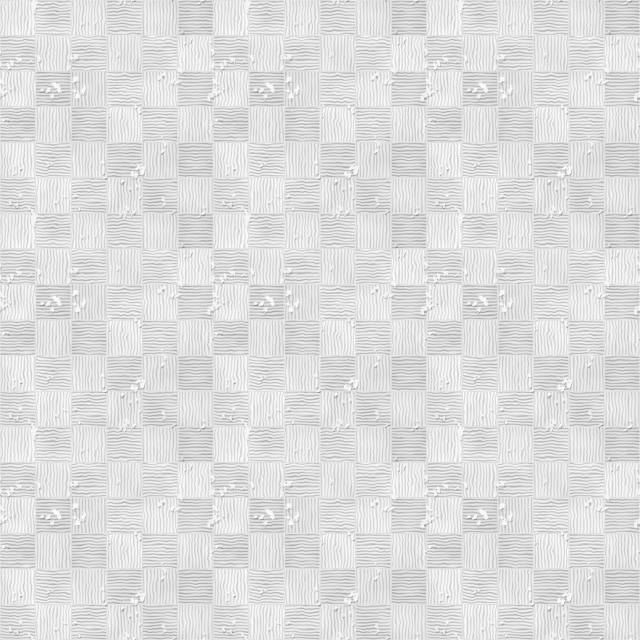
Give the GLSL for this pattern, as a WebGL 1 fragment shader.

```glsl
precision highp float;
// White plaster basket weave: square cells of finely combed ribs, alternately
// horizontal and vertical, with small pale chips scattered in loose trails.
// Cell ids and noise wrap every REPEAT cells, so the wear tiles seamlessly.

uniform vec2 u_resolution;

#define CELLS 18.0        // cells across the canvas
#define REPEAT 6.0        // cells in one repeat of the wear
#define RIBS 11.0         // ribs in one cell
#define WOBBLE 0.55       // sideways wander of ribs, in rib widths
#define ROW_TONES vec2(0.925, 0.725)  // crest and groove, horizontal cells
#define COL_TONES vec2(0.945, 0.805)  // crest and groove, vertical cells
#define SEAM 0.016        // half width of the cell border
#define CELL_VARIETY 0.055  // tone range between cells
#define CLOUD 0.05        // tone range of soft stains
#define FLAKE_RATE 0.8    // share of cells that carry flakes
#define FLAKE_TONE 0.975
#define SHADOW 0.2        // depth of flake shadows

const float TAU = 6.2831853;

float hash(vec2 p) {
  return fract(sin(dot(p, vec2(127.1, 311.7))) * 43758.5453);
}

// Value noise that wraps with the repeat; scale is lattice steps per cell.
float noise(vec2 p, vec2 scale) {
  p *= scale;
  vec2 period = REPEAT * scale;
  vec2 i = floor(p), f = fract(p);
  f = f * f * (3.0 - 2.0 * f);
  vec2 a = mod(i, period), b = mod(i + 1.0, period);
  return mix(mix(hash(a), hash(vec2(b.x, a.y)), f.x),
             mix(hash(vec2(a.x, b.y)), hash(b), f.x), f.y);
}

// Tone of the combed surface.
float ribs(vec2 p) {
  vec2 cell = floor(p), f = p - cell;
  float seed = hash(mod(cell, REPEAT) + 17.0);
  bool row = mod(cell.x + cell.y, 2.0) < 0.5;
  vec2 q = row ? p : p.yx;             // x runs along the ribs, y across
  float across = row ? f.y : f.x;

  float wave = noise(q, vec2(4.0, 4.0)) - 0.5;
  float ripple = noise(q, vec2(10.0, 8.0)) - 0.5;
  float phase = across * RIBS + WOBBLE * (0.7 + 0.6 * seed) * (wave + 0.6 * ripple);
  float groove = pow(0.5 - 0.5 * cos(TAU * phase), 1.6);
  float depth = 0.65 + 0.65 * noise(q, vec2(4.0, 9.0));
  vec2 tones = row ? ROW_TONES : COL_TONES;
  float tone = mix(tones.x, tones.y, groove * depth);
  tone += CELL_VARIETY * (seed - 0.5) + CLOUD * (noise(p, vec2(2.0)) - 0.5);

  // Thin pale border with a faint crease along its middle.
  vec2 e = min(f, 1.0 - f);
  float edge = min(e.x, e.y) + 0.012 * ripple;
  tone = mix(0.92, tone, smoothstep(SEAM * 0.5, SEAM * 1.7, edge));
  return tone - 0.08 * (1.0 - smoothstep(0.0, SEAM * 0.7, edge));
}

float ellipseMask(vec2 d, vec2 axis, vec2 size, float rough) {
  vec2 local = vec2(dot(d, axis), dot(d, vec2(-axis.y, axis.x))) / size;
  return 1.0 - smoothstep(0.55, 1.15, length(local) + rough);
}

// Flake cover in x, the shadow just below it in y.
vec2 flakes(vec2 p) {
  vec2 cover = vec2(0.0);
  float rough = 1.3 * (noise(p, vec2(20.0)) - 0.5);
  for (int j = -1; j <= 1; j++) {
    for (int i = -1; i <= 1; i++) {
      vec2 cell = floor(p) + vec2(float(i), float(j));
      vec2 id = mod(cell, REPEAT);
      if (hash(id + 31.0) > FLAKE_RATE) continue;
      vec2 start = cell + vec2(hash(id + 3.3), hash(id + 7.7));
      float big = pow(hash(id + 11.9), 3.0);
      float angle = TAU * hash(id + 5.1);
      vec2 heading = vec2(cos(angle), sin(angle));
      for (int k = 0; k < 6; k++) {
        float n = float(k);
        if (n > 1.6 + 3.0 * big + 1.5 * hash(id + 23.0)) break;
        vec2 key = id + 41.0 + 9.0 * n;
        float h = hash(key), g = hash(key + 2.6);
        vec2 jitter = vec2(h, g) - 0.5;
        vec2 d = p - start - heading * n * 0.1 - jitter * 0.3;
        float lean = 0.4 + 2.2 * g;
        vec2 axis = vec2(cos(lean), sin(lean));
        vec2 size = vec2(0.045 + 0.04 * h, 0.028 + 0.02 * g) * (0.85 + 0.85 * big);
        float strength = 0.6 + 0.4 * max(big, hash(key + 6.2));
        cover.x = max(cover.x, strength * ellipseMask(d, axis, size, rough));
        cover.y = max(cover.y, strength * ellipseMask(d + vec2(-0.015, 0.04), axis, size, rough));
      }
    }
  }
  return cover;
}

float surface(vec2 p) {
  vec2 flake = flakes(p);
  float tone = ribs(p) - SHADOW * flake.y * (1.0 - flake.x);
  return mix(tone, FLAKE_TONE, flake.x);
}

void main() {
  // Four samples per pixel keep the fine ribs smooth.
  float tone = 0.0;
  for (int s = 0; s < 4; s++) {
    float n = float(s);
    vec2 offset = vec2(mod(n, 2.0), floor(n * 0.5)) * 0.5 - 0.25;
    tone += surface((gl_FragCoord.xy + offset) / u_resolution * CELLS);
  }
  gl_FragColor = vec4(vec3(tone * 0.25), 1.0);
}
```
